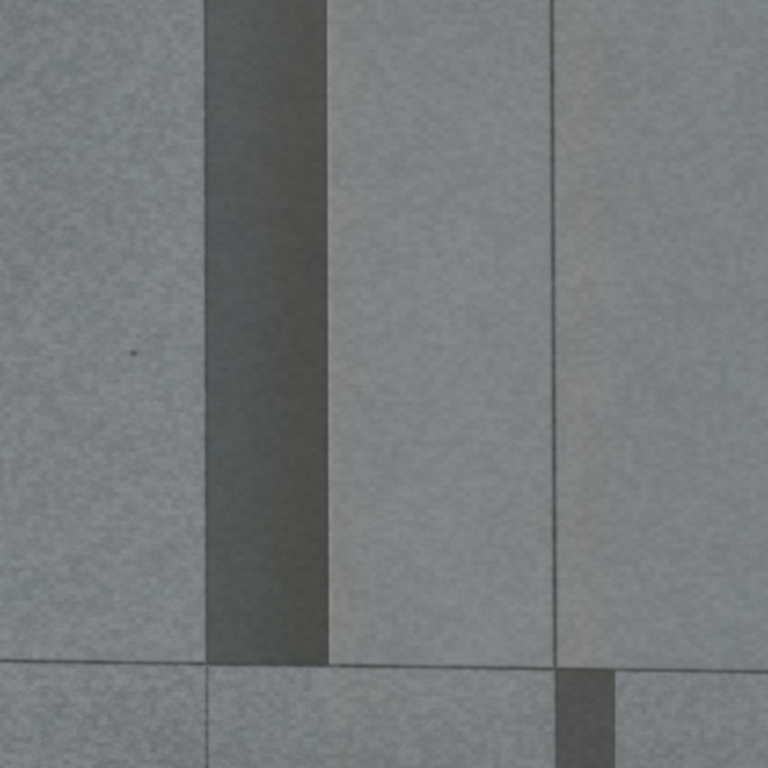
A Shadertoy shader for this texture:

```glsl
float hash(vec2 p) {
    vec3 q = fract(vec3(p.xyx) * 0.1031);
    q += dot(q, q.yzx + 33.33);
    return fract((q.x + q.y) * q.z);
}

float valueNoise(vec2 p) {
    vec2 cell = floor(p);
    vec2 f = fract(p);
    f = f * f * (3.0 - 2.0 * f);
    float low = mix(hash(cell), hash(cell + vec2(1, 0)), f.x);
    float high = mix(hash(cell + vec2(0, 1)), hash(cell + vec2(1, 1)), f.x);
    return mix(low, high, f.y);
}

// Centred layered noise, roughly -0.5 to 0.5
float fbm(vec2 p) {
    float sum = 0.0;
    float weight = 0.5;
    for (int i = 0; i < 4; i++) {
        sum += weight * (valueNoise(p) - 0.5);
        p = mat2(0.8, 0.6, -0.6, 0.8) * p * 2.03 + 17.0;
        weight *= 0.5;
    }
    return sum;
}

float rise(float d, float blur) {
    return smoothstep(-blur, blur, d);
}

float between(float x, float left, float right, float blur) {
    return rise(x - left, blur) * rise(right - x, blur);
}

float groove(float d, float width) {
    return exp(-d * d / (width * width));
}

vec3 paleStone(vec2 p, float bandRight) {
    vec3 color = vec3(0.484, 0.502, 0.512);
    // Warm cast beside the band and the second upright joint
    float warmth = 0.8 * exp(-max(p.x - bandRight, 0.0) / 0.06) * step(bandRight, p.x);
    warmth += 0.7 * exp(-abs(p.x - 0.755) / 0.06);
    color += warmth * vec3(0.018, 0.001, -0.016);
    // Soft light, dimmer toward the upper left and the foot
    color -= 0.022 * (1.0 - smoothstep(0.0, 0.25, p.x)) * smoothstep(0.3, 1.0, p.y);
    color -= 0.02 * smoothstep(0.18, 0.0, p.y);
    color += 0.012 * groove(p.x - 0.6, 0.2) * groove(p.y - 0.45, 0.5);
    return color;
}

vec3 darkStone(vec2 p, float across) {
    vec3 color = mix(vec3(0.325, 0.342, 0.343), vec3(0.302, 0.304, 0.293), smoothstep(0.1, 0.9, across));
    color += 0.018 * smoothstep(0.65, 1.0, p.y);
    color -= vec3(0.008, 0.005, 0.012) * smoothstep(0.55, 0.2, p.y);
    return color;
}

void mainImage(out vec4 fragColor, in vec2 fragCoord) {
    vec2 p = fragCoord / iResolution.xy;
    float blur = max(0.0022, 0.75 / iResolution.y);

    // Slightly tilted layout lines
    float crossJoint = 0.1395 - 0.0145 * p.x;
    float bandLeft = 0.2695 - 0.002 * p.y;
    float bandRight = 0.4285 - 0.003 * p.y;
    float secondJoint = 0.7235 - 0.005 * p.y;
    float insetRight = 0.801;
    float upper = rise(p.y - crossJoint, blur);
    float lower = 1.0 - upper;

    // Slabs
    float band = between(p.x, bandLeft, bandRight, blur) * upper;
    float inset = between(p.x, secondJoint, insetRight, blur) * lower;
    float across = (p.x - bandLeft) / (bandRight - bandLeft);
    vec3 color = paleStone(p, bandRight);
    color = mix(color, darkStone(p, across), band);
    color = mix(color, vec3(0.315, 0.319, 0.312), inset);

    // Joints
    float wear = 0.85 + 0.5 * fbm(p * vec2(30.0, 60.0));
    float leftLine = groove(p.x - bandLeft, 0.0028) * mix(0.55, 0.7, upper);
    float rightLine = groove(p.x - bandRight + 0.003, 0.003) * 0.35 * upper;
    float secondLine = groove(p.x - secondJoint, 0.0033) * mix(0.3, 0.85, upper);
    float crossLine = groove(p.y - crossJoint, 0.0031) * 0.8;
    float joint = max(max(leftLine, rightLine), max(secondLine, crossLine));
    color = mix(color, vec3(0.25, 0.262, 0.262), clamp(joint * wear, 0.0, 1.0));

    // Pale worn lip on the right of the band
    float lip = groove(p.x - bandRight - 0.0035, 0.0025) * upper;
    color += 0.035 * lip * (0.7 + fbm(p * vec2(60.0, 40.0)));

    // Stone grain, coarser mottling and faint colour drift
    float dark = max(band, inset);
    float roughness = mix(1.25, 0.85, smoothstep(0.2, 0.5, p.x)) + 0.35 * lower;
    float grain = fbm(p * vec2(105.0, 135.0)) * 0.085 * roughness;
    float mottle = fbm(p * vec2(14.0, 18.0) + 40.0) * 0.025;
    color += (grain + mottle) * mix(1.0, 0.5, dark);
    color += vec3(0.5, 0.0, -0.5) * fbm(p * 22.0 + 80.0) * 0.025;

    // Small dark fleck
    float fleck = length((p - vec2(0.174, 0.540)) * vec2(1.0, 1.2));
    color = mix(color, vec3(0.29, 0.28, 0.29), 0.8 * groove(fleck, 0.0048));

    fragColor = vec4(color, 1.0);
}
```
